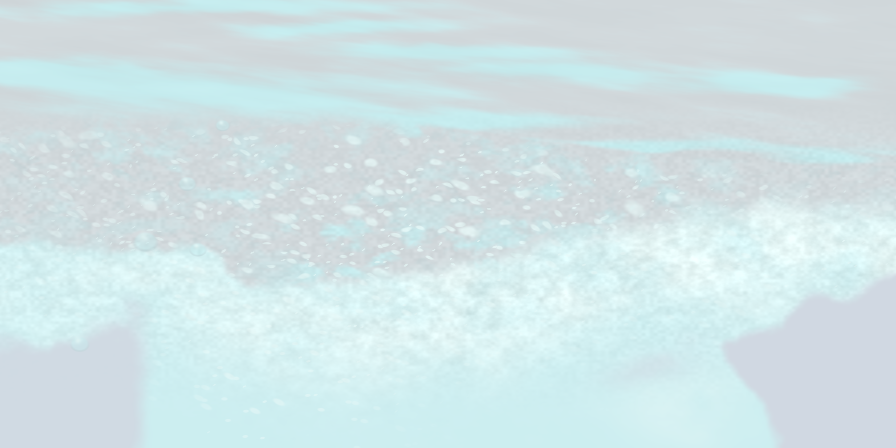
Give the GLSL for this texture, as a Shadertoy shader.

```glsl
// Pale split-level water: streaked surface, bubbly wave face, foam and deep haze.

const vec3 GREY  = vec3(0.820, 0.848, 0.860);
const vec3 DEEP  = vec3(0.815, 0.848, 0.885);
const vec3 CYAN  = vec3(0.775, 0.925, 0.935);
const vec3 FOAM  = vec3(0.800, 0.932, 0.942);
const vec3 WHITE = vec3(0.900, 0.968, 0.965);
const vec3 SHADE = vec3(0.745, 0.835, 0.850);

const float EDGE_WOBBLE  = 0.055;
const float FLECK_AMOUNT = 0.75;
const float GRAIN        = 0.045;

// Surface light patches: centre xy, radius xy
const vec4 STREAKS[10] = vec4[10](
    vec4(0.50, 0.790, 0.50, 0.060), vec4(0.08, 0.845, 0.28, 0.030),
    vec4(0.45, 0.985, 0.46, 0.022), vec4(0.98, 0.880, 0.28, 0.020),
    vec4(1.02, 0.724, 0.32, 0.022), vec4(1.45, 0.674, 0.36, 0.013),
    vec4(1.72, 0.812, 0.28, 0.025), vec4(1.22, 0.840, 0.25, 0.022),
    vec4(1.83, 0.652, 0.14, 0.017), vec4(0.76, 0.935, 0.22, 0.018));

// Large bubbles: centre xy, radius
const vec3 BUBBLES[5] = vec3[5](
    vec3(0.325, 0.461, 0.026), vec3(0.178, 0.232, 0.020),
    vec3(0.497, 0.720, 0.015), vec3(0.418, 0.590, 0.019),
    vec3(0.442, 0.443, 0.018));

float hash(vec2 p) {
    vec3 q = fract(vec3(p.xyx) * 0.1031);
    q += dot(q, q.yzx + 33.33);
    return fract((q.x + q.y) * q.z);
}

float noise(vec2 p) {
    vec2 i = floor(p), f = fract(p);
    f = f * f * (3.0 - 2.0 * f);
    return mix(mix(hash(i), hash(i + vec2(1, 0)), f.x),
               mix(hash(i + vec2(0, 1)), hash(i + vec2(1, 1)), f.x), f.y);
}

float fbm(vec2 p) {
    float sum = 0.0, amp = 0.53;
    for (int i = 0; i < 4; i++) {
        sum += amp * noise(p);
        p = mat2(1.6, 1.2, -1.2, 1.6) * p + 7.3;
        amp *= 0.5;
    }
    return sum;
}

// Scattered soft oval flecks, one candidate per cell
float flecks(vec2 p, float scale, float density) {
    vec2 g = p * scale, cell = floor(g);
    float sum = 0.0;
    for (int j = -1; j <= 1; j++)
    for (int i = -1; i <= 1; i++) {
        vec2 id = cell + vec2(i, j);
        float r = hash(id + 19.7);
        vec2 d = g - id - vec2(hash(id), hash(id + 51.3));
        d.y += d.x * (r - 0.6);
        float size = mix(0.12, 0.48, r * r);
        float oval = 1.0 - smoothstep(0.5, 1.1, length(d * vec2(0.65, 1.25)) / size);
        sum = max(sum, oval * step(hash(id + 83.1), density));
    }
    return sum;
}

// Horizontal light and grey bands above the wave
vec3 surfaceColor(vec2 p) {
    vec2 q = p + vec2(0.10, 0.028) * (vec2(fbm(p * vec2(4, 15)), fbm(p * vec2(5, 18) + 31.0)) - 0.5);
    float light = 0.0;
    for (int i = 0; i < 10; i++) {
        vec2 d = (q - STREAKS[i].xy) / STREAKS[i].zw;
        light += exp(-dot(d, d));
    }
    float ripple = fbm(p * vec2(5.0, 34.0) + vec2(0.0, p.x * 4.0)) - 0.5;
    light = smoothstep(0.10, 0.92, light + ripple * 0.95);
    return mix(GREY, CYAN, light) + ripple * 0.03;
}

// Mottled grey wave face with bright flecks
vec3 faceColor(vec2 p, float below) {
    vec2 q = p + 0.05 * vec2(fbm(p * 9.0), fbm(p * 9.0 + 17.0));
    float mottle = fbm(q * vec2(17.0, 29.0));
    float patches = smoothstep(0.30, 0.70, fbm(p * vec2(4.0, 7.0) + 5.0));
    float centre = 0.45 + 0.55 * exp(-pow((p.x - 0.95) / 0.60, 2.0));
    vec3 col = mix(GREY, CYAN, smoothstep(0.42, 0.78, mottle) * centre * (0.45 + 0.55 * patches));
    col = mix(col, SHADE, 0.30 * smoothstep(0.56, 0.78, fbm(q * vec2(28.0, 44.0) + 40.0)));
    float bright = max(flecks(q, 24.0, 0.24), flecks(q + 3.7, 48.0, 0.34));
    return mix(col, WHITE, bright * FLECK_AMOUNT * centre * smoothstep(0.0, 0.06, below));
}

// Bright crest of foam fading into smooth cyan
vec3 foamColor(vec2 p, float depth) {
    float cloud = fbm(p * vec2(9.0, 13.0) + 12.0);
    float fine = fbm(p * vec2(38.0, 52.0));
    float crest = exp(-pow((depth - 0.08) / 0.16, 2.0)) * (0.6 + 0.4 * smoothstep(0.5, 1.0, p.x));
    float plume = 0.55 * exp(-dot((p - vec2(1.54, 0.10)) / vec2(0.14, 0.10), (p - vec2(1.54, 0.10)) / vec2(0.14, 0.10)));
    vec3 col = mix(FOAM, WHITE, clamp((crest + plume) * (0.45 + 1.6 * (cloud - 0.3)), 0.0, 1.0));
    col += (fine - 0.5) * 0.14 * crest;
    float spray = exp(-pow((p.x - 0.62) / 0.22, 2.0)) + crest;
    return mix(col, WHITE, flecks(p, 46.0, 0.22) * clamp(spray, 0.0, 1.0) * 0.6);
}

void mainImage(out vec4 fragColor, in vec2 fragCoord) {
    vec2 p = fragCoord / iResolution.xy * vec2(2.0, 1.0);
    float wobble = (fbm(p * 11.0) - 0.5) * EDGE_WOBBLE * 2.0;
    float waveLine = 0.74 - 0.11 * smoothstep(0.6, 1.9, p.x) + wobble * 0.13;
    float foamTop = 0.46 - 0.10 * smoothstep(0.38, 0.62, p.x) + 0.19 * smoothstep(0.6, 1.9, p.x) + wobble * 0.7;

    // Stack the water layers from top to bottom
    float soft = mix(0.030, 0.007, smoothstep(0.5, 1.1, p.x));
    vec3 col = mix(faceColor(p, waveLine - p.y), surfaceColor(p), smoothstep(-soft, soft, p.y - waveLine));
    float foamSoft = mix(0.018, 0.045, smoothstep(0.5, 1.2, p.x));
    col = mix(col, foamColor(p, foamTop - p.y), smoothstep(-foamSoft, foamSoft, foamTop - p.y));

    // Deep haze in both lower corners and a wisp beside the plume
    float leftTop = 0.225 + 0.08 * smoothstep(0.05, 0.32, p.x) + wobble;
    float left = smoothstep(-0.03, 0.04, leftTop - p.y) * smoothstep(-0.025, 0.03, 0.315 + wobble * 0.5 - p.x);
    float rightTop = 0.235 + 0.44 * (p.x - 1.61) + wobble * 0.8;
    float plumeEdge = 1.72 - 0.12 * smoothstep(0.04, 0.23, p.y) + wobble * 0.6;
    float right = smoothstep(-0.012, 0.022, rightTop - p.y) * smoothstep(-0.012, 0.022, p.x - plumeEdge);
    vec2 w = (p - vec2(1.46, 0.185 + 0.25 * (p.x - 1.46)) + wobble * 0.6) / vec2(0.10, 0.035);
    float haze = max(max(left * 0.92, right), 0.5 * exp(-dot(w, w)));
    col = mix(col, DEEP, haze);

    // Bubble rims with a small highlight
    for (int i = 0; i < 5; i++) {
        vec2 d = (p - BUBBLES[i].xy) / BUBBLES[i].z;
        float r = length(d * vec2(0.9, 1.15));
        col = mix(col, CYAN, 0.45 * (1.0 - smoothstep(0.7, 1.0, r)));
        col = mix(col, SHADE, 0.5 * smoothstep(0.65, 0.9, r) * (1.0 - smoothstep(0.9, 1.1, r)) * smoothstep(0.5, -0.8, d.y));
        col = mix(col, WHITE, 0.7 * exp(-9.0 * dot(d - vec2(-0.2, 0.4), d - vec2(-0.2, 0.4))));
    }

    float grain = noise(p * vec2(110.0, 150.0)) - 0.5;
    col += grain * GRAIN * (1.0 - haze) * smoothstep(0.05, 0.3, p.y) * smoothstep(0.8, 0.6, p.y);
    fragColor = vec4(clamp(col, 0.0, 1.0), 1.0);
}
```
